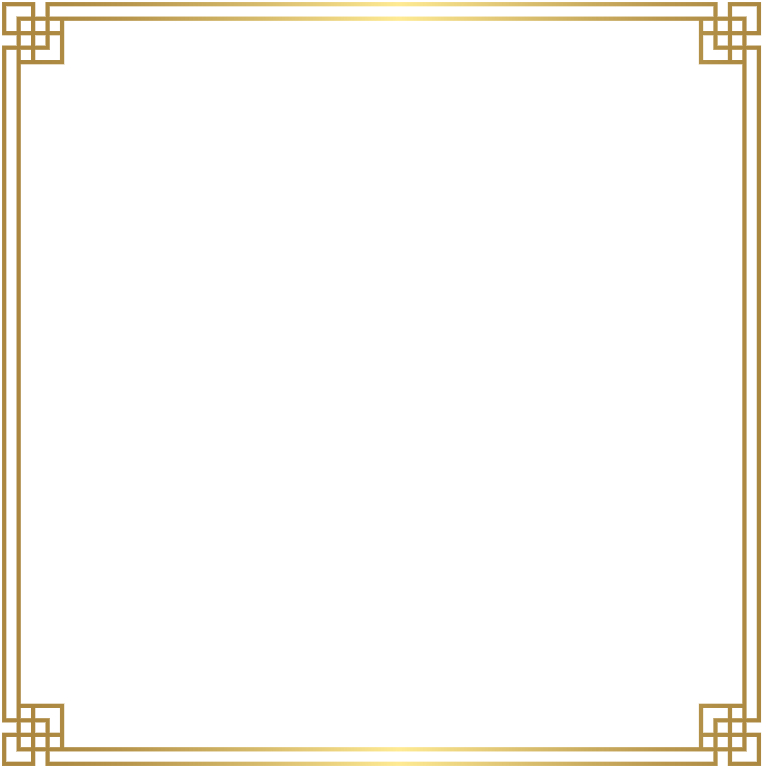
This background is drawn by a WebGL 1 fragment shader. Its source:

```glsl
precision highp float;
// Draws a thin double gold frame with interlaced square fretwork corners on white.

uniform vec2 u_resolution;

// Distance to a horizontal bar centred on height y, with square ends at x0 and x1.
float bar(vec2 p, float y, float x0, float x1) {
  float halfWidth = 0.148;
  return max(abs(p.y - y), max(x0 - p.x, p.x - x1)) - halfWidth;
}

// Horizontal half of the corner knot, in grid steps from the outer line.
float fret(vec2 p) {
  float d = bar(p, 0.0, 0.0, 2.0);          // small outer square
  d = min(d, bar(p, 0.0, 3.0, 100.0));      // outer frame line
  d = min(d, bar(p, 1.0, 1.0, 100.0));      // inner frame line
  d = min(d, bar(p, 2.0, 0.0, 4.0));        // crossing bar
  d = min(d, bar(p, 3.0, 0.0, 3.0));        // outer line turning inward
  return min(d, bar(p, 4.0, 1.0, 4.0));     // large inner square
}

// Metallic sweep: dark at the sides, bright just right of the middle.
vec3 goldAt(float x) {
  vec3 darkGold = vec3(0.67, 0.53, 0.25);
  vec3 paleGold = vec3(1.0, 0.92, 0.58);
  float shine = clamp(1.0 - abs(x - 0.522) / 0.48, 0.0, 1.0);
  return mix(darkGold, paleGold, pow(shine, 1.35));
}

void main() {
  vec2 uv = gl_FragCoord.xy / u_resolution;
  vec2 canvas = vec2(510.0, 512.0);
  float gridStep = 9.66;

  // Fold all four corners onto one, measured inward from the outer line.
  vec2 fromCentre = abs(uv * canvas - vec2(254.7, 256.0));
  vec2 p = (vec2(251.9, 253.2) - fromCentre) / gridStep;

  // The knot is symmetric about its diagonal.
  float d = min(fret(p), fret(p.yx));

  float pixel = canvas.y / u_resolution.y / gridStep;
  float coverage = clamp(0.5 - d / pixel, 0.0, 1.0);
  gl_FragColor = vec4(mix(vec3(1.0), goldAt(uv.x), coverage), 1.0);
}
```
